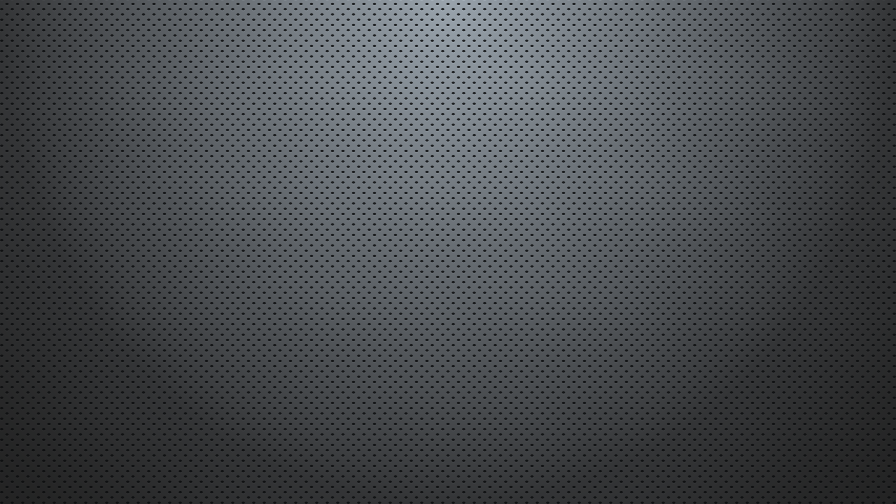
This pattern is drawn by a WebGL 2 fragment shader. Its source:

```glsl
#version 300 es
precision highp float;
// Perforated dark metal sheet: staggered small holes under a soft glow from the top centre.

uniform vec2 u_resolution;
out vec4 fragColor;

const float TILES_DOWN = 48.0;                 // each tile holds two staggered holes
const vec2  GRID_SHIFT = vec2(0.0, 0.375);     // lattice phase, in tiles
const vec2  HOLE_RADII = vec2(0.15, 0.105);    // in tiles
const float LIP_DROP = 0.11;                   // offset of the lit lower rim, in tiles
const float LIP_STRENGTH = 0.10;
const float HOLE_DEPTH = 0.88;                 // opacity of the hole colour

const vec3 GLOW_COLOR = vec3(0.600, 0.640, 0.675);
const vec3 STEEL_COLOR = vec3(0.208, 0.213, 0.220);
const vec3 CORNER_COLOR = vec3(0.140, 0.141, 0.142);
const vec3 HOLE_COLOR = vec3(0.045, 0.050, 0.055);
const float CORNER_DISTANCE = 1.414;

// Distance to the hole at the centre of a unit tile, in tiles
float holeDistance(vec2 p) {
    vec2 q = fract(p) - 0.5;
    return (length(q / HOLE_RADII) - 1.0) * HOLE_RADII.y;
}

// Coverage of two interleaved square lattices of holes
float holeMask(vec2 p, float pixel) {
    float d = min(holeDistance(p), holeDistance(p + 0.5));
    return 1.0 - smoothstep(-0.5 * pixel, 0.5 * pixel, d);
}

// Elliptical falloff from the top centre; 1 at the side and bottom edges
vec3 sheetColor(vec2 uv) {
    float d = length(vec2(2.0 * uv.x - 1.0, 1.0 - uv.y));
    vec3 color = mix(GLOW_COLOR, STEEL_COLOR, min(d, 1.0));
    return mix(color, CORNER_COLOR, smoothstep(0.9, CORNER_DISTANCE, d));
}

void main() {
    vec2 uv = gl_FragCoord.xy / u_resolution;
    float pixel = TILES_DOWN / u_resolution.y;

    // Tile coordinates, centred across and measured up from the top edge
    vec2 fromTop = gl_FragCoord.xy - vec2(0.5, 1.0) * u_resolution;
    vec2 tile = fromTop * pixel + GRID_SHIFT + 0.5;

    vec3 color = sheetColor(uv);

    // Lit lower rim, then the hole itself
    float lip = holeMask(tile + vec2(0.0, LIP_DROP), pixel);
    color *= 1.0 + LIP_STRENGTH * lip;
    color = mix(color, HOLE_COLOR, HOLE_DEPTH * holeMask(tile, pixel));

    fragColor = vec4(color, 1.0);
}
```
